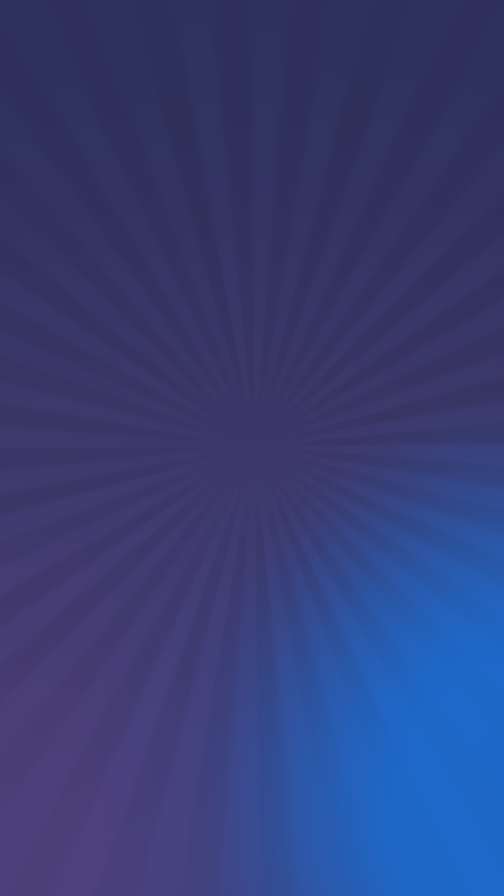
Give the GLSL for this background, as a WebGL 1 fragment shader.

```glsl
precision highp float;
// A dusky indigo-to-violet backdrop with a blue glow in the lower right corner.
// Faint soft-edged rays of uneven strength fan out from the middle: a cosine of
// the polar angle, faded near the hub, shades the blended gradient colours.

uniform vec2 u_resolution;

#define RAY_COUNT 36.0
#define RAY_CENTER vec2(0.505, 0.502)
#define RAY_TILT 0.035
#define RAY_DEPTH 0.034
#define RAY_SOFTNESS 0.6
#define GLOW_CENTER vec2(1.0, 0.115)
#define GLOW_RADII vec2(0.428, 0.3125)
#define GLOW_INNER 0.40
#define GLOW_OUTER 1.50

const float PI = 3.14159;
const vec3 NIGHT = vec3(0.182, 0.192, 0.362);
const vec3 DUSK = vec3(0.236, 0.218, 0.412);
const vec3 VIOLET = vec3(0.302, 0.248, 0.482);
const vec3 SLATE = vec3(0.240, 0.265, 0.510);
const vec3 AZURE = vec3(0.118, 0.408, 0.785);

// Vertical fade, with the violet cooling towards the right
vec3 backdrop(vec2 uv) {
    vec3 upper = mix(DUSK, NIGHT, smoothstep(0.42, 0.95, uv.y));
    vec3 lower = mix(VIOLET, SLATE, smoothstep(0.1, 0.6, uv.x));
    return mix(lower, upper, smoothstep(0.02, 0.58, uv.y));
}

// Elliptical glow, 1 inside and 0 outside
float glow(vec2 uv) {
    float radius = length((uv - GLOW_CENTER) / GLOW_RADII);
    return 1.0 - smoothstep(GLOW_INNER, GLOW_OUTER, radius);
}

float hash(float n) {
    return fract(sin(n * 12.99 + 4.1) * 437.58);
}

// Alternating wedges, negative when dark and positive when light
float rays(vec2 uv) {
    vec2 aspect = vec2(u_resolution.x / u_resolution.y, 1.0);
    vec2 p = (uv - RAY_CENTER) * aspect;
    float radius = length(p);
    float phase = (atan(p.x, p.y + 1e-5) - RAY_TILT) * RAY_COUNT;
    float wedge = 2.0 * smoothstep(-RAY_SOFTNESS, RAY_SOFTNESS, cos(phase)) - 1.0;

    // The wedge is zero where its index changes, so strengths join smoothly
    float index = mod(floor(phase / PI + 0.5), 2.0 * RAY_COUNT);
    float strength = mix(0.6, 1.2, hash(index));
    float hubFade = smoothstep(0.01, 0.13, radius);
    float rimFade = 1.0 - 0.5 * smoothstep(0.25, 0.55, radius);
    return wedge * strength * hubFade * rimFade;
}

void main() {
    vec2 uv = gl_FragCoord.xy / u_resolution;
    float light = glow(uv);
    vec3 color = mix(backdrop(uv), AZURE, light);

    // Rays weaken inside the bright glow
    color *= 1.0 + RAY_DEPTH * rays(uv) * (1.0 - 0.75 * light);
    gl_FragColor = vec4(color, 1.0);
}
```
